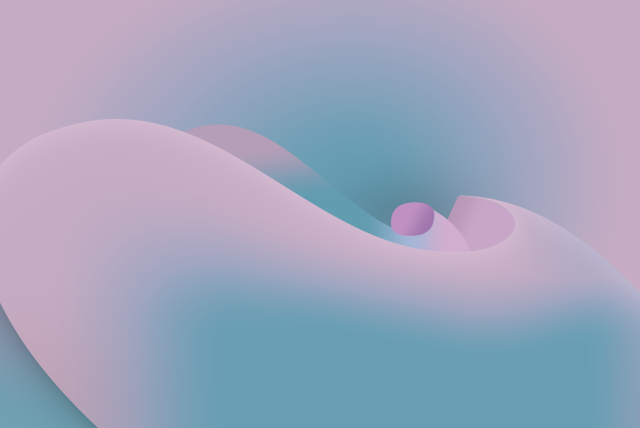
Give the GLSL for this background, as a WebGL 2 fragment shader.

```glsl
#version 300 es
precision highp float;
// Soft pastel waves: a broad front fold, a ridge behind it and a small curl,
// set before a radial blue glow. Cosine, parabola and ellipse outlines are
// layered back to front, each filled with a three-stop pink to teal ramp.

#define PINK vec3(0.775, 0.675, 0.765)
#define LAVENDER vec3(0.625, 0.65, 0.755)
#define TEAL vec3(0.405, 0.62, 0.705)
#define ROSE vec3(0.77, 0.64, 0.765)
#define PURPLE vec3(0.75, 0.57, 0.755)
#define GLOW_CENTER vec2(0.83, 0.58)
#define LIP_CENTER vec2(1.078, 0.477)
#define CURL_CENTER vec2(0.967, 0.414)
#define HOLLOW_CENTER vec2(0.967, 0.488)
#define RIM_LIGHT 0.05

uniform vec2 u_resolution;
out vec4 fragColor;

const float PI = 3.14159;

// Antialiased coverage, positive inside
float cover(float d) {
  float w = 0.75 / u_resolution.y;
  return smoothstep(-w, w, d);
}

// Pink at 0, lavender at 0.5, teal at 1
vec3 ramp(float t) {
  vec3 c = mix(PINK, LAVENDER, clamp(2.0 * t, 0.0, 1.0));
  return mix(c, TEAL, clamp(2.0 * t - 1.0, 0.0, 1.0));
}

// Approximate inside distance of an ellipse
float ellipse(vec2 q, vec2 r) {
  float k = length(q / r);
  return k * (1.0 - k) / max(length(q / (r * r)), 0.001);
}

// Height of a cosine hill; its slope turns height into distance
float hill(vec2 p, float base, float amp, float peak, float halfWave) {
  float a = PI * (p.x - peak) / halfWave;
  float slope = amp * PI / halfWave * sin(a);
  return (base + amp * cos(a) - p.y) / sqrt(1.0 + slope * slope);
}

vec3 backdrop(vec2 p) {
  vec2 q = p - GLOW_CENTER;
  float d = length(q / vec2(q.x < 0.0 ? 0.75 : 0.62, 0.53));
  vec3 c = ramp(1.0 - 0.5 * smoothstep(0.05, 0.72, d) - 0.5 * smoothstep(0.55, 1.1, d));
  vec2 s = (p - vec2(0.96, 0.49)) / vec2(0.17, 0.1);
  return c * (1.0 - 0.16 * exp(-dot(s, s)));
}

vec3 frontColor(vec2 p, float depth) {
  float level = max(0.335 - 0.2 * (p.x - 0.78), 0.27);
  level += 0.05 * smoothstep(1.15, 1.45, p.x);
  float spread = mix(0.19, 0.125, smoothstep(0.4, 0.8, p.x));
  float t = smoothstep(-spread, spread, level - p.y);
  t *= smoothstep(0.08, 0.56, p.x);
  t *= 1.0 - 0.35 * smoothstep(1.36, 1.54, p.x);
  t = max(t, 0.3 * smoothstep(1.15, 1.4, p.x));
  vec3 c = ramp(t);
  c -= vec3(0.03, 0.04, 0.055) * (1.0 - t) * smoothstep(0.4, 0.0, p.y);
  return c + RIM_LIGHT * exp(-max(depth, 0.0) / 0.04);
}

void main() {
  vec2 p = gl_FragCoord.xy / u_resolution * vec2(1.5, 1.0);
  vec3 color = backdrop(p);

  // Rose inside of the right lip, cut by a slanted edge
  float lip = ellipse(p - LIP_CENTER, vec2(0.129, 0.0645));
  float cut = p.x - 1.074 - 0.45 * (p.y - 0.543);
  vec3 rose = ROSE * mix(0.93, 1.02, smoothstep(0.0, 0.08, cut));
  color = mix(color, rose, cover(min(lip, cut * 0.9)));

  // Ridge behind the front fold, brightening into the curl
  float ridge = hill(p, 0.576, 0.133, 0.512, 0.508);
  float fade = smoothstep(0.67, 0.53, p.y - 0.12 * (p.x - 0.7));
  vec3 ridgeColor = mix(vec3(0.71, 0.62, 0.72), vec3(0.385, 0.61, 0.69), fade);
  vec3 curlColor = mix(vec3(0.65, 0.71, 0.84), vec3(0.82, 0.68, 0.81), smoothstep(0.96, 1.05, p.x));
  ridgeColor = mix(ridgeColor, curlColor, smoothstep(0.85, 0.97, p.x));
  color = mix(color, ridgeColor, cover(ridge) * step(p.x, 1.02));

  // Curl body, then its purple hollow
  vec2 k = max(p - CURL_CENTER, 0.0) / vec2(0.133, 0.113);
  float curl = 0.07 * (1.0 - pow(k.x, 1.5) - pow(k.y, 1.5));
  color = mix(color, curlColor, cover(curl) * step(CURL_CENTER.x, p.x));
  vec2 h = p - HOLLOW_CENTER;
  h.x -= 0.15 * h.y;
  vec2 n = pow(abs(h) / vec2(0.05, 0.039), vec2(2.5));
  float shade = smoothstep(-0.02, 0.05, h.x - 0.4 * h.y);
  vec3 hollow = mix(PURPLE, PURPLE * vec3(0.83, 0.82, 0.9), shade);
  color = mix(color, hollow, cover(0.018 * (1.0 - n.x - n.y)));

  // Floor seen past the lower left edge of the front fold
  float drop = 0.293 - p.y;
  float side = (p.x - 0.494 * drop - 0.99 * drop * max(drop, 0.0)) * 0.8;
  vec3 ground = mix(vec3(0.44, 0.63, 0.7), vec3(0.57, 0.61, 0.71), smoothstep(0.02, 0.28, p.y));
  ground *= 1.0 - 0.2 * exp(-max(-side, 0.0) / 0.04);

  // Front fold: wave on the left, arch around the lip on the right
  float wave = hill(p, 0.567, 0.155, 0.273, 0.781);
  wave -= 0.02 * pow(max(1.0 - p.x / 0.1, 0.0), 2.0);
  float offset = p.x - 1.074;
  float arch = (0.543 - 1.25 * offset * offset - p.y) / sqrt(1.0 + 6.25 * offset * offset);
  float front = p.x < LIP_CENTER.x ? wave : min(arch, -lip);
  vec3 fold = mix(ground, frontColor(p, front), cover(side));
  color = mix(color, fold, cover(front));

  fragColor = vec4(color, 1.0);
}
```
